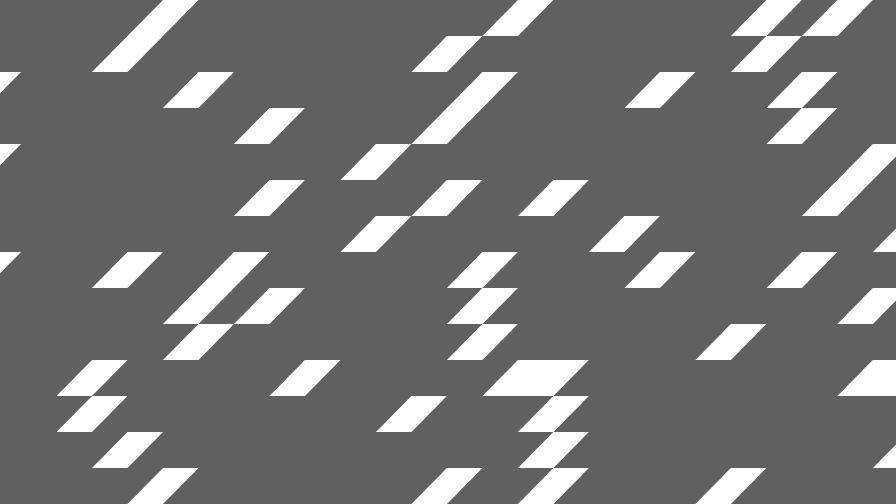
Reproduce this pattern procedurally as a Shadertoy shader.

```glsl
float hash(vec2 p) {
    vec3 q = fract(p.xyx * 0.1031);
    q += dot(q, q.yzx + 33.33);
    return fract((q.x + q.y) * q.z);
}

// 1 inside a filled slanted cell, 0 elsewhere
float slantedCell(vec2 uv) {
    float y = uv.y * 14.0;
    float row = floor(y);
    float column = floor((uv.x - 0.0417) * 14.2 - fract(y));

    // Each row is cut into runs of 5 to 10 cells, with one filled cell per run
    float runLength = 5.0 + floor(6.0 * fract(row * 0.618 + 0.3));
    float shifted = column + floor(hash(vec2(row, 71.0)) * runLength);
    float run = floor(shifted / runLength);
    float chosen = floor(hash(vec2(run + 19.0, row + 43.0)) * runLength);
    return 1.0 - step(0.5, abs(shifted - run * runLength - chosen));
}

void mainImage(out vec4 fragColor, in vec2 fragCoord) {
    // Average a grid of samples so touching cells join without a seam
    const int SAMPLES = 4;
    float coverage = 0.0;
    for (int j = 0; j < SAMPLES; j++) {
        for (int i = 0; i < SAMPLES; i++) {
            vec2 offset = (vec2(i, j) + 0.5) / float(SAMPLES) - 0.5;
            coverage += slantedCell((fragCoord + offset) / iResolution.y);
        }
    }
    coverage /= float(SAMPLES * SAMPLES);

    vec3 grey = vec3(0.378);
    vec3 white = vec3(1.0);
    fragColor = vec4(mix(grey, white, coverage), 1.0);
}
```
